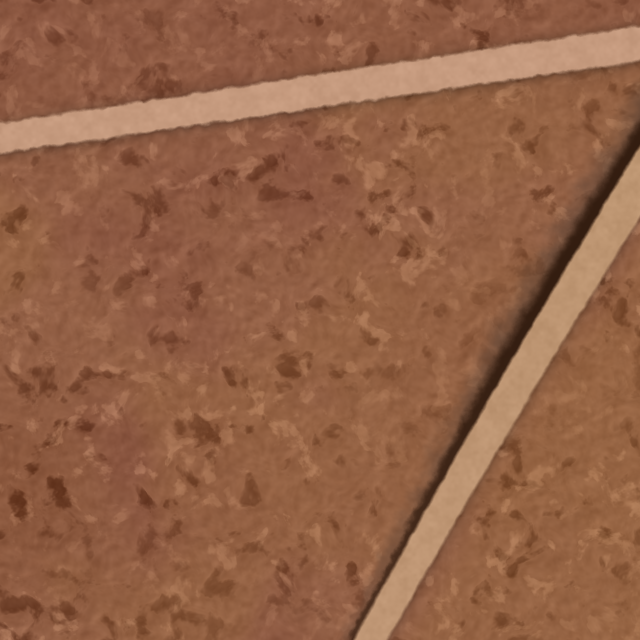
Write a WebGL 1 fragment shader that draws this texture.

```glsl
precision highp float;
uniform vec2 u_resolution;

const vec3 CLAY = vec3(0.575, 0.375, 0.272);
const vec3 RED_CLAY = vec3(0.545, 0.340, 0.255);
const vec3 OCHRE_CLAY = vec3(0.590, 0.395, 0.260);
const vec3 PINK_GROUT = vec3(0.775, 0.605, 0.495);
const vec3 TAN_GROUT = vec3(0.735, 0.580, 0.435);
const vec3 GAP = vec3(0.190, 0.105, 0.055);
const vec3 SOOT = vec3(0.365, 0.265, 0.210);
const float PIT_SCALE = 36.0;
const float PIT_DEPTH = 0.125;
const float FLECK_GAIN = 0.075;
const float RELIEF = 0.15;
const float EDGE_SOFT = 0.0035;
const float EDGE_ROUGH = 0.007;

float hash(vec2 p) {
  vec3 q = fract(vec3(p.xyx) * 0.1031);
  q += dot(q, q.yzx + 33.33);
  return fract((q.x + q.y) * q.z);
}

float noise(vec2 p) {
  vec2 cell = floor(p);
  vec2 f = fract(p);
  f = f * f * (3.0 - 2.0 * f);
  float low = mix(hash(cell), hash(cell + vec2(1.0, 0.0)), f.x);
  float high = mix(hash(cell + vec2(0.0, 1.0)), hash(cell + 1.0), f.x);
  return mix(low, high, f.y);
}

float fbm(vec2 p) {
  float sum = 0.0;
  float weight = 0.533;
  for (int i = 0; i < 4; i++) {
    sum += weight * noise(p);
    p = mat2(1.6, 1.2, -1.2, 1.6) * p + 17.3;
    weight *= 0.5;
  }
  return sum;
}

// Signed distance to the upper joint, negative inside
float upperSide(vec2 p) {
  return (p.y - 0.784 - 0.148 * p.x) * 0.989;
}

// Signed offset across the diagonal joint, positive to its right
float diagonalSide(vec2 p) {
  float bow = 0.045 * p.y * (0.75 - p.y);
  return (p.x - 0.579 - 0.590 * p.y + bow) * 0.861;
}

vec3 clay(vec2 p, float upper, float diagonal) {
  // Broad drifts of tone, separate for each tile
  float drift = fbm(p * 4.0 + 5.0);
  vec3 col = mix(RED_CLAY, CLAY, smoothstep(0.25, 0.55, drift));
  float warmth = smoothstep(0.50, 0.70, fbm(p * 3.2 + 31.0) + 0.12 * p.x);
  col = mix(col, OCHRE_CLAY, 0.55 * warmth);
  col = mix(col, OCHRE_CLAY, 0.65 * smoothstep(0.02, 0.08, diagonal));
  col = mix(col, RED_CLAY, 0.65 * smoothstep(0.01, 0.04, upper));
  col -= 0.035 * smoothstep(0.25, 0.0, length(p - vec2(0.02, 0.22)));

  // Irregular pits, pale flecks and oblique relief
  vec2 q = p + 0.014 * (vec2(noise(p * 28.0), noise(p * 28.0 + 9.0)) - 0.5);
  float grain = fbm(q * PIT_SCALE);
  float lit = grain - fbm((q + vec2(-0.005, 0.006)) * PIT_SCALE);
  float pits = smoothstep(0.59, 0.77, grain);
  float flecks = smoothstep(0.58, 0.75, fbm(q * 42.0 + 71.0));
  float patches = 0.45 + 0.9 * noise(p * 8.0 + 40.0);
  col -= PIT_DEPTH * pits * patches * vec3(1.0, 0.88, 0.78);
  col += FLECK_GAIN * flecks * patches * vec3(1.0, 0.95, 0.82);
  col += RELIEF * lit * vec3(1.0, 0.88, 0.78);
  return col + 0.035 * (noise(p * 110.0) - 0.5);
}

void main() {
  vec2 p = gl_FragCoord.xy / u_resolution;
  float upper = upperSide(p);
  float diagonal = diagonalSide(p);
  float rough = EDGE_ROUGH * (fbm(p * 75.0) - 0.5);
  float upperEdge = abs(upper) - mix(0.0235, 0.0275, p.x) + rough;
  float diagonalEdge = abs(diagonal) - (0.0225 + 0.010 * p.y) + 0.5 * rough;
  float below = 1.0 - smoothstep(-0.02, 0.0, upper);
  float left = 1.0 - smoothstep(-0.01, 0.0, diagonal);
  vec3 col = clay(p, upper, diagonal);

  // Thin contact shadows beside the joints
  float upperShade = exp(-max(upperEdge, 0.0) / 0.007);
  col *= 1.0 - upperShade * mix(0.22, 0.34, below);
  float rightShade = exp(-max(diagonalEdge, 0.0) / 0.007);
  col *= 1.0 - 0.25 * rightShade * (1.0 - left);

  // Sooty fringe and deep gap left of the diagonal joint
  float reach = max(diagonalEdge + 0.030 * (fbm(p * 45.0 + 13.0) - 0.5), 0.0);
  float height = smoothstep(-0.05, 0.55, p.y);
  float fringe = 1.0 - smoothstep(0.008, mix(0.028, 0.070, height), reach);
  float gapWidth = mix(0.008, 0.023, height);
  float gap = 1.0 - smoothstep(gapWidth * 0.45, gapWidth * 1.4, diagonalEdge + rough);
  float underUpper = below * smoothstep(0.0, 0.012, upperEdge);
  col = mix(col, SOOT, fringe * left * underUpper * mix(0.35, 0.75, height));
  col = mix(col, GAP, gap * left * underUpper * mix(0.65, 0.95, height));

  // Pale sandy joints
  float sand = 0.055 * (fbm(p * 65.0 + 3.0) - 0.5) + 0.025 * (noise(p * 150.0) - 0.5);
  float diagonalMask = 1.0 - smoothstep(-EDGE_SOFT, EDGE_SOFT, diagonalEdge);
  float upperMask = 1.0 - smoothstep(-EDGE_SOFT, EDGE_SOFT, upperEdge);
  vec3 tan_ = mix(TAN_GROUT, PINK_GROUT, 0.35 * (1.0 - p.y)) + sand;
  col = mix(col, tan_, diagonalMask);
  col = mix(col, PINK_GROUT + sand, upperMask);

  gl_FragColor = vec4(clamp(col, 0.0, 1.0), 1.0);
}
```
